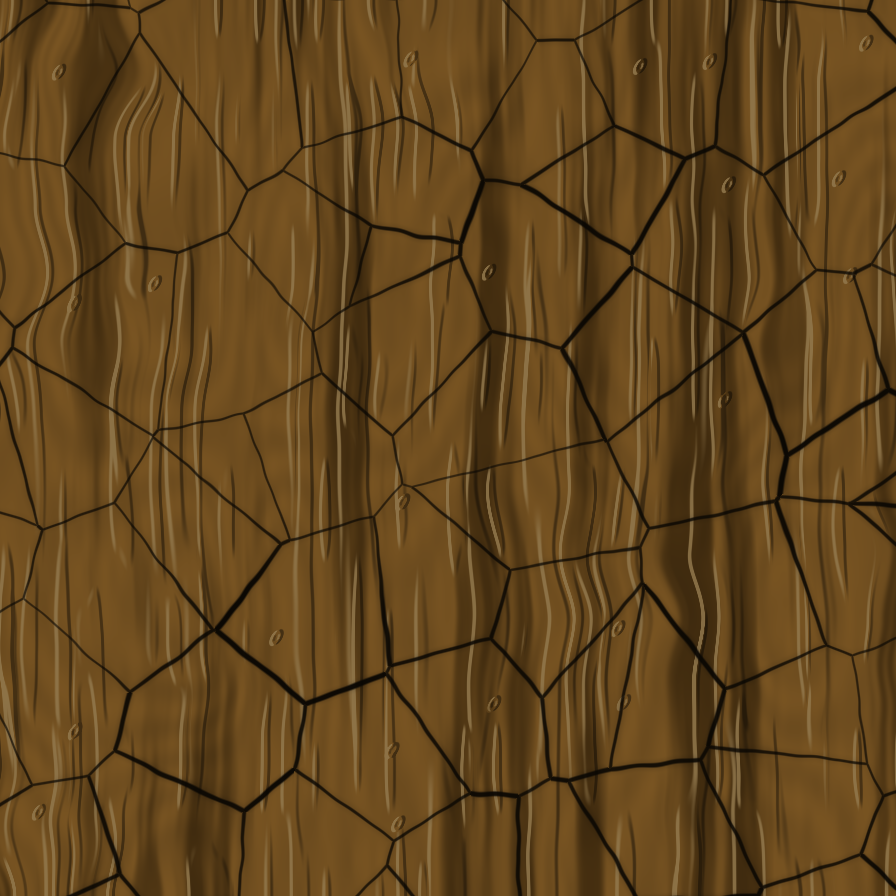
Write a WebGL 1 fragment shader that draws this texture.

```glsl
precision highp float;
uniform vec2 u_resolution;

float hash(vec2 p) {
  vec3 q = fract(p.xyx * 0.1031);
  q += dot(q, q.yzx + 33.33);
  return fract((q.x + q.y) * q.z);
}

vec2 hash2(vec2 p) {
  return vec2(hash(p + 17.0), hash(p + 71.0));
}

float noise(vec2 p) {
  vec2 i = floor(p), f = fract(p);
  f = f * f * (3.0 - 2.0 * f);
  return mix(mix(hash(i), hash(i + vec2(1, 0)), f.x),
             mix(hash(i + vec2(0, 1)), hash(i + vec2(1, 1)), f.x), f.y);
}

// Bends the vertical fibres, strongly in a few places only
vec2 bendGrain(vec2 p) {
  float knotty = smoothstep(0.6, 0.9, noise(p * vec2(7.0, 3.0) + 40.0));
  p.x += 0.012 * noise(p * vec2(5.0, 4.0)) + 0.004 * noise(p * vec2(12.0, 22.0));
  p.x += 0.03 * knotty * (noise(p * vec2(14.0, 13.0) + 9.0) - 0.5);
  return p;
}

// Small slanted pits, scattered on a grid
float pits(vec2 p) {
  vec2 cell = floor(p * 8.0);
  vec2 d = fract(p * 8.0) - 0.25 - 0.5 * hash2(cell);
  d.x -= 0.4 * d.y;
  float r = length(d * vec2(1.5, 0.9));
  float ring = smoothstep(0.075, 0.05, r) - 0.6 * smoothstep(0.04, 0.015, r);
  return ring * step(0.68, hash(cell + 5.0));
}

// Relief of long and short fissures
float relief(vec2 p) {
  vec2 g = bendGrain(p);
  float fine = smoothstep(0.68, 0.82, noise(g * vec2(85.0, 7.0)));
  float coarse = smoothstep(0.66, 0.8, noise(g * vec2(48.0, 3.5) + 23.0));
  return 0.8 * fine + coarse + pits(p);
}

vec3 wood(vec2 p) {
  vec2 g = bendGrain(p);
  float bands = 0.55 * noise(g * vec2(27.0, 1.6) + 3.0)
              + 0.3 * noise(g * vec2(65.0, 3.0) + 61.0)
              + 0.15 * noise(g * vec2(150.0, 9.0));
  vec3 color = mix(vec3(0.26, 0.175, 0.06), vec3(0.445, 0.31, 0.125),
                   smoothstep(0.22, 0.54, bands));
  float rings = sin(45.0 * noise(g * vec2(9.0, 3.0) + 12.0));
  color *= 1.0 + 0.035 * rings + 0.06 * (noise(g * vec2(110.0, 25.0)) - 0.5);

  // Side light on the fissures
  float slope = relief(p + vec2(0.0018, 0.0006)) - relief(p - vec2(0.0018, 0.0006));
  color = mix(color, vec3(0.57, 0.47, 0.3), 0.85 * smoothstep(0.1, 0.75, slope));
  return color * (1.0 - 0.42 * smoothstep(0.1, 0.9, -slope));
}

// Distance to the nearest cell border, and a random value of that border
vec2 cellBorder(vec2 p) {
  vec2 base = floor(p), f = fract(p), nearCell = vec2(0.0), nearPoint = vec2(0.0);
  float best = 9.0;
  for (int y = -1; y <= 1; y++) {
    for (int x = -1; x <= 1; x++) {
      vec2 c = vec2(x, y);
      vec2 r = c + hash2(base + c) - f;
      if (dot(r, r) < best) {
        best = dot(r, r);
        nearCell = c;
        nearPoint = r;
      }
    }
  }
  vec2 border = vec2(9.0, 0.0);
  for (int y = -2; y <= 2; y++) {
    for (int x = -2; x <= 2; x++) {
      vec2 c = nearCell + vec2(x, y);
      vec2 r = c + hash2(base + c) - f;
      vec2 across = r - nearPoint;
      if (dot(across, across) > 0.0001) {
        float d = dot(0.5 * (r + nearPoint), normalize(across));
        if (d < border.x) border = vec2(d, hash(2.0 * base + c + nearCell));
      }
    }
  }
  return border;
}

void main() {
  vec2 p = gl_FragCoord.xy / u_resolution.y;
  vec3 color = wood(p);

  // Cracks of varied width and depth
  vec2 wobble = vec2(noise(p * 45.0), noise(p * 45.0 + 31.0)) - 0.5;
  vec2 border = cellBorder((p + 0.003 * wobble) * 7.0 + 4.0);
  float d = border.x / 7.0;
  float strength = 0.45 * border.y + 0.55 * smoothstep(0.2, 0.8, noise(p * 4.0 + 7.0));
  float width = mix(0.0006, 0.0036, strength * strength);
  float crack = 1.0 - smoothstep(width * 0.5, width + 0.0015, d);
  color *= 1.0 - 0.18 * strength * smoothstep(0.009, 0.0, d);
  color = mix(color, vec3(0.035, 0.025, 0.01), crack * mix(0.6, 1.0, strength));
  gl_FragColor = vec4(color, 1.0);
}
```
